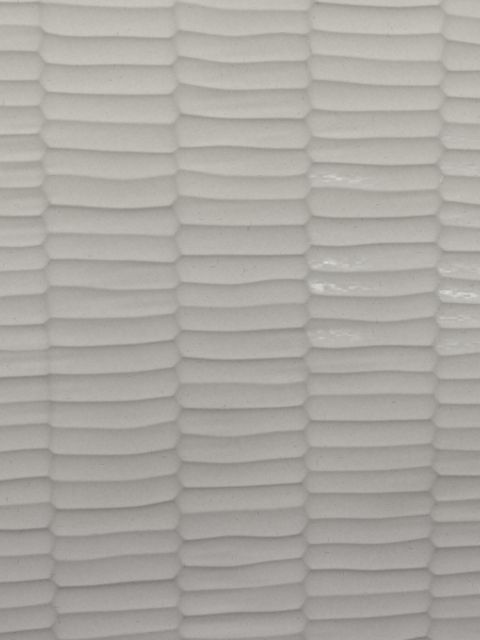
Write a WebGL 2 fragment shader that draws this texture.

```glsl
#version 300 es
precision highp float;
uniform vec2 u_resolution;
out vec4 outColor;

// Layout: columns of stacked gouges, narrowing slightly toward the bottom
const float COLUMN_WIDTH_TOP = 0.281;
const float COLUMN_WIDTH_BOTTOM = 0.260;
const float COLUMN_CENTER = 0.505;
const float ROWS[5] = float[5](24.2, 23.4, 24.4, 25.1, 25.8);
const float PHASE[5] = float[5](0.12, 0.75, 0.70, 0.84, 0.20);
const float ROW_SQUEEZE = 0.06;
const float TILT_TOP = 0.25;
const float TILT_BOTTOM = -0.38;
const float ROW_JITTER = 0.20;
const float RIDGE_WAVE = 0.22;

// Relief
const float END_CURVE = 3.4;
const float RIDGE_SHARPNESS = 22.0;
const float SLOPE_LIGHT = 0.085;
const float RIDGE_SHADOW = 0.085;
const float END_SHADOW = 0.035;

// Surface
const vec3 PLASTER_TOP = vec3(0.745, 0.735, 0.705);
const vec3 PLASTER_BOTTOM = vec3(0.622, 0.612, 0.600);
const vec3 GLOSS_COLOR = vec3(0.92, 0.93, 0.94);
const float STREAK = 0.07;
const float GRAIN = 0.022;
const float GLOSS = 0.85;

float hash(vec2 p) {
    return fract(sin(dot(p, vec2(12.9898, 78.233))) * 43758.5453);
}

float noise(vec2 p) {
    vec2 i = floor(p), f = fract(p);
    f = f * f * (3.0 - 2.0 * f);
    return mix(mix(hash(i), hash(i + vec2(1, 0)), f.x),
               mix(hash(i + vec2(0, 1)), hash(i + vec2(1, 1)), f.x), f.y);
}

// Light on one gouge; t runs down from -0.5 to 0.5, side across it
float gougeLight(float t, float side) {
    float slope = SLOPE_LIGHT * t;
    float shadow = RIDGE_SHADOW * exp(-9.0 * max(t + 0.5, 0.0));
    float ends = END_SHADOW * pow(min(abs(2.0 * side), 1.1), 14.0);
    return slope - shadow - ends;
}

void main() {
    vec2 uv = gl_FragCoord.xy / u_resolution;
    float down = 1.0 - uv.y;
    float column = (uv.x - COLUMN_CENTER)
                 / mix(COLUMN_WIDTH_BOTTOM, COLUMN_WIDTH_TOP, uv.y) + 2.5;
    float squeezed = down + ROW_SQUEEZE * down * (down - 1.0);
    float wave = RIDGE_WAVE * (noise(vec2(column * 2.5, down * 18.0)) - 0.5);

    // Blend the nearest gouges; the deepest one dominates, ridges form between
    float light = 0.0, glint = 0.0, total = 0.0;
    float firstColumn = floor(column - 0.5);
    for (int i = 0; i < 2; i++) {
        float c = firstColumn + float(i);
        int k = clamp(int(c), 0, 4);
        float side = column - c - 0.5;
        float row = ROWS[k] * squeezed + PHASE[k] + wave
                  - mix(TILT_TOP, TILT_BOTTOM, down) * side + 0.25 * side * side;
        for (int j = -1; j <= 1; j++) {
            float n = floor(row) + float(j);
            float chance = hash(vec2(c, n) + 3.7);
            float t = row - n - 0.5 - ROW_JITTER * (chance - 0.5);
            float weight = exp(-RIDGE_SHARPNESS * (t * t + END_CURVE * side * side - 0.5));
            light += weight * (gougeLight(t, side) + 0.016 * (chance - 0.5));
            glint += weight * exp(-28.0 * (t - 0.15) * (t - 0.15))
                   * smoothstep(0.25, 0.8, hash(vec2(n, c) + 8.1));
            total += weight;
        }
    }
    light /= total;
    glint /= total;

    // Long tool streaks, strongest low on the left
    float patches = smoothstep(0.35, 0.8, noise(vec2(column * 1.3 + 4.0, down * 9.0)));
    float streaks = noise(vec2(column * 2.2, down * 110.0 + column * 1.5)) - 0.5;
    light += STREAK * streaks * (0.15 + patches * mix(0.4, 1.0, down * (1.0 - 0.5 * uv.x)));

    // Fine grain, pits and broad tone changes
    light += GRAIN * (noise(uv * vec2(270.0, 360.0)) - 0.5);
    light -= 0.04 * smoothstep(0.91, 0.98, noise(uv * vec2(130.0, 175.0) + 31.0));
    light += 0.025 * (noise(uv * vec2(3.0, 4.0) + 9.0) - 0.5);

    vec3 color = mix(PLASTER_BOTTOM, PLASTER_TOP, smoothstep(-0.1, 1.1, uv.y)) + light;

    // Broken gloss at the left ends of the two right-hand columns
    float area = smoothstep(2.98, 3.06, column) * (1.0 - smoothstep(0.05, 0.7, fract(column)))
               * smoothstep(0.18, 0.28, down) * (1.0 - smoothstep(0.45, 0.65, down));
    float sparkle = smoothstep(0.3, 0.85, noise(uv * vec2(75.0, 290.0)))
                  * (0.4 + 0.6 * noise(uv * vec2(220.0, 300.0) + 5.0));
    color = mix(color, GLOSS_COLOR, GLOSS * area * glint * sparkle);

    outColor = vec4(color, 1.0);
}
```
